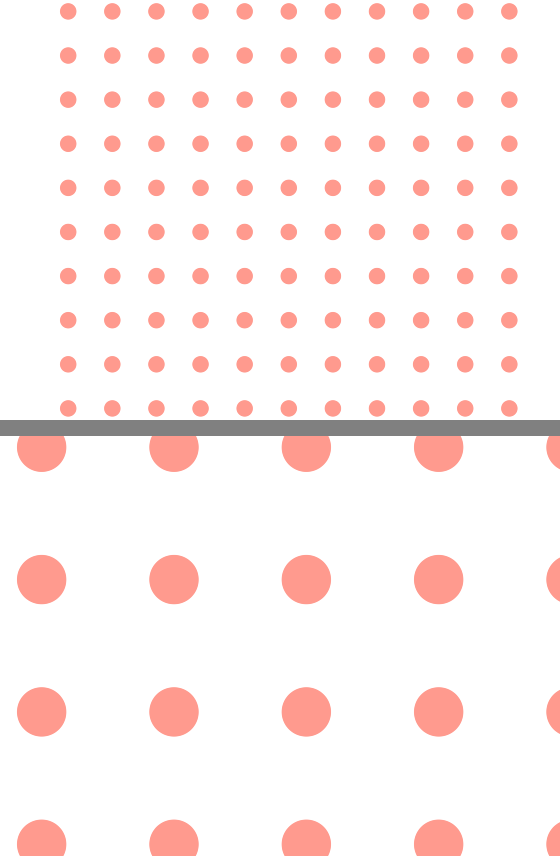
Top: the whole. Bottom: its middle third, enlarged.
This pattern is drawn by a WebGL 1 fragment shader. Its source:

```glsl
precision highp float;
// A square lattice of flat coral dots on white, 11 across and 10 down.
// Each point finds its nearest lattice cell, clamped to the block of dots,
// and a circle distance with a one-pixel soft edge gives the coverage.

uniform vec2 u_resolution;

// Lengths are fractions of the canvas height.
#define GRID_COUNT vec2(11.0, 10.0)
#define GRID_CENTER vec2(0.0209, 0.0002)
#define PITCH 0.10503
#define DOT_RADIUS 0.0196
#define EDGE_PIXELS 1.2
#define DOT_COLOR vec3(1.0, 0.602, 0.555)
#define PAPER_COLOR vec3(1.0)

// Signed distance to the nearest dot of the finite, centred lattice.
float dotGridDistance(vec2 p) {
  vec2 halfSpan = 0.5 * (GRID_COUNT - 1.0);
  vec2 cell = floor(p / PITCH + halfSpan + 0.5);
  cell = clamp(cell, vec2(0.0), GRID_COUNT - 1.0);
  vec2 center = (cell - halfSpan) * PITCH;
  return length(p - center) - DOT_RADIUS;
}

void main() {
  // Centred coordinates with square units
  vec2 p = (gl_FragCoord.xy - 0.5 * u_resolution) / u_resolution.y;
  float dist = dotGridDistance(p - GRID_CENTER);

  // Smooth dot coverage over the paper
  float halfEdge = 0.5 * EDGE_PIXELS / u_resolution.y;
  float coverage = 1.0 - smoothstep(-halfEdge, halfEdge, dist);
  gl_FragColor = vec4(mix(PAPER_COLOR, DOT_COLOR, coverage), 1.0);
}
```
